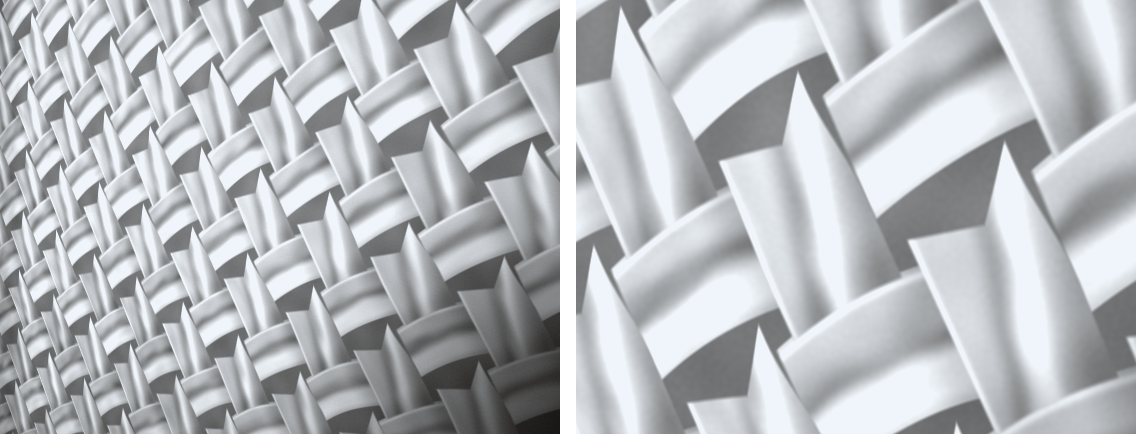
Left: the whole. Right: its middle third, enlarged.
A Shadertoy shader for this texture:

```glsl
// Folded white fabric woven as a diagonal basket, seen in perspective.
// A projective map turns the canvas into a lattice; every lattice cell holds one
// cross band with a lengthwise fold and one upright band with a pointed ridge.

const float BAND_START = -0.90;   // left end of a cross band
const float BAND_LENGTH = 1.20;
const float BAND_WIDTH = 0.70;
const float POCKET_TONE = 0.42;

vec2 hash2(vec2 p) {
    p = vec2(dot(p, vec2(127.1, 311.7)), dot(p, vec2(269.5, 183.3)));
    return fract(sin(p) * 43758.5) * 2.0 - 1.0;
}

float gradientNoise(vec2 p) {
    vec2 i = floor(p), f = fract(p);
    vec2 k = f * f * f * (f * (f * 6.0 - 15.0) + 10.0);
    vec2 e = vec2(0.0, 1.0);
    float a = dot(hash2(i), f);
    float b = dot(hash2(i + e.yx), f - e.yx);
    float c = dot(hash2(i + e.xy), f - e.xy);
    float d = dot(hash2(i + e.yy), f - e.yy);
    return mix(mix(a, b, k.x), mix(c, d, k.x), k.y);
}

float bump(float d, float width) {
    return exp(-d * d / (width * width));
}

float inside(float d, float soft) {
    return smoothstep(-soft, soft, d);
}

// Bowed upper lip of a cross band, which also cuts the upright band above it
float lipLine(float s) {
    float x = clamp((s - BAND_START) / BAND_LENGTH, 0.0, 1.0);
    return 1.11 + 0.10 * x - 0.20 * x * (1.0 - x);
}

// Both bands return (tone, coverage); st.x runs along cross bands, st.y along uprights
vec2 crossBand(vec2 st, vec2 seed, float soft, float wear) {
    float x = (st.x - BAND_START) / BAND_LENGTH;
    float y = (st.y - lipLine(st.x)) / BAND_WIDTH;
    float crease = gradientNoise(st * vec2(2.2, 5.0) + seed * 9.0);
    float fold = y - 0.46 - 0.10 * crease;
    float tone = mix(0.75, 0.94, smoothstep(0.0, 0.22, fold));
    tone -= 0.25 * bump(fold, 0.13) * (1.0 - 0.4 * x);
    tone += 0.15 * bump(y - 0.03, 0.035);
    tone -= 0.16 * smoothstep(0.86, 1.04, y);
    tone -= 0.20 * smoothstep(0.60, 1.0, x);
    tone += wear * crease + 0.04 * seed.x;
    float cover = inside(x, soft) * inside(1.0 - x, soft)
                * inside(y + 0.04, soft) * inside(1.0 - y, soft);
    return vec2(tone, cover);
}

vec2 uprightBand(vec2 st, vec2 seed, float soft, float wear) {
    float s = st.x, t = st.y;
    float crease = gradientNoise(st * vec2(5.0, 2.2) + seed * 11.0);
    float ridge = s + 0.28 * t + 0.07 * crease + 0.02 * seed.y;
    float tone = 0.76 + 0.22 * bump(ridge, 0.09);
    tone -= 0.17 * bump(ridge + 0.20, 0.10);
    tone -= 0.20 * smoothstep(0.05, 0.35, ridge);
    tone += 0.15 * bump(s + 0.73, 0.025);
    tone -= 0.12 * smoothstep(0.80, 1.10, t);
    tone += wear * crease + 0.04 * seed.y;
    // Notched top rising into the tip, then a bulging right side
    float notch = s + 0.27;
    float top = 0.20 - max(-0.354 * notch, 0.90 * notch);
    float right = 0.04 + 0.09 * smoothstep(0.0, 0.7, t);
    float cover = inside(s + 0.75, soft) * inside(right - s, soft)
                * inside(t - top, soft) * inside(lipLine(s) - t, soft);
    return vec2(tone, cover);
}

// Broad light from the upper left, fading into the lower right corner
float lightAt(vec2 q) {
    vec2 d = q - vec2(0.35, 0.75);
    float light = 1.18 - 0.5 * dot(d, d);
    float corner = length(q - vec2(1.05, 0.08));
    light -= 0.5 * (1.0 - smoothstep(0.0, 0.65, corner));
    return light - 0.2 * (1.0 - smoothstep(0.0, 0.06, q.x));
}

void mainImage(out vec4 fragColor, in vec2 fragCoord) {
    vec2 q = fragCoord / iResolution.xy;
    vec2 p = vec2(fragCoord.x, iResolution.y - fragCoord.y) / iResolution.y;

    // Lattice-to-canvas perspective, inverted to find the lattice position
    mat3 toCanvas = mat3(0.0988, 0.0245, -0.07,
                         -0.0069, 0.2111, 0.035,
                         0.490, 0.152, 1.0);
    vec3 h = inverse(toCanvas) * vec3(p, 1.0);
    vec2 uv = h.xy / h.z;
    vec2 texel = fwidth(uv);
    float soft = 0.012 + 0.7 * max(texel.x, texel.y);
    uv += 0.05 * vec2(gradientNoise(uv * 0.9), gradientNoise(uv * 0.9 + 37.0));

    // Gather each layer from the neighbouring cells
    float wear = mix(0.20, 0.09, smoothstep(0.0, 0.6, q.x));
    vec2 under = vec2(POCKET_TONE + 0.1 * gradientNoise(uv * 3.0), 0.0);
    vec2 over = vec2(0.0);
    for (int a = -1; a <= 1; a++) {
        for (int b = -1; b <= 1; b++) {
            vec2 cell = floor(uv) + vec2(a, b);
            vec2 seed = hash2(cell + 5.0);
            vec2 f = uv - cell;
            vec2 st = vec2(f.x - f.y, f.x + f.y) + 0.025 * seed;
            vec2 band = crossBand(st, seed, soft, wear);
            under.x = mix(under.x, band.x, band.y);
            band = uprightBand(st, seed, soft, wear);
            over = mix(over, vec2(band.x, 1.0), band.y);
        }
    }
    float tone = under.x * (1.0 - over.y) + over.x;

    // Light, fine grain, and cool highlights against warm darks
    tone = tone * lightAt(q) + 0.02 * gradientNoise(p * 190.0);
    tone = clamp(tone, 0.08, 0.96);
    vec3 color = tone + (tone - 0.32) * 0.033 * vec3(-1.0, 0.0, 1.0);
    fragColor = vec4(color, 1.0);
}
```
